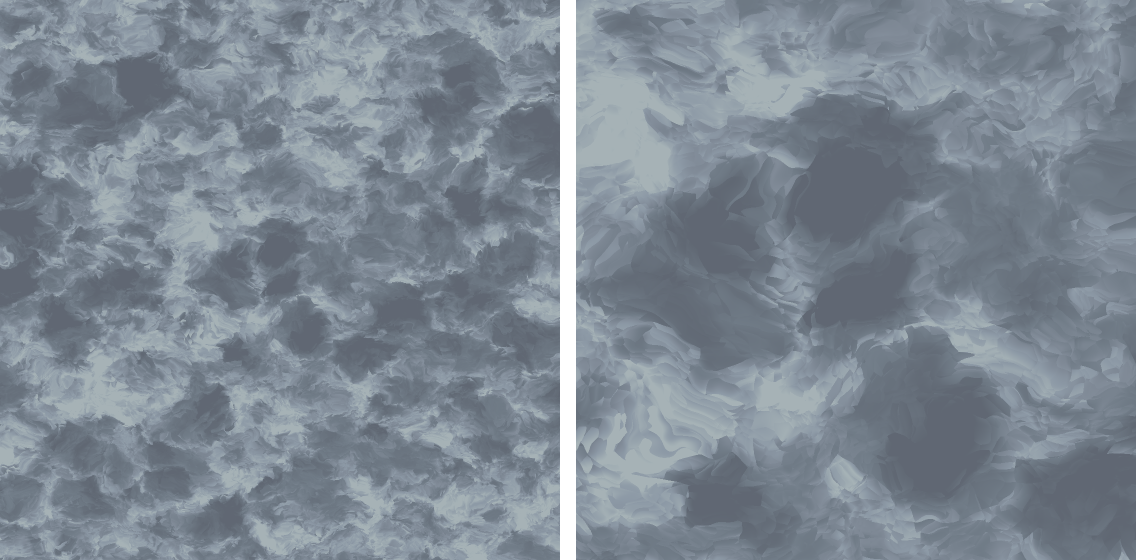
Left: the whole. Right: its middle third, enlarged.
Write a Shadertoy shader that draws this texture.

```glsl
const vec3 SHADOW = vec3(0.375, 0.405, 0.45);
const vec3 SLATE = vec3(0.44, 0.485, 0.53);
const vec3 HAZE = vec3(0.50, 0.54, 0.59);
const vec3 MIST = vec3(0.55, 0.60, 0.65);
const vec3 CREST = vec3(0.65, 0.70, 0.715);

struct Cell {
    vec2 id;
    vec2 offset;
    float nearest;
    float second;
};

vec2 hash2(vec2 p) {
    vec3 h = fract(p.xyx * vec3(0.1031, 0.1030, 0.0973));
    h += dot(h, h.yzx + 33.33);
    return fract((h.xx + h.yz) * h.zy);
}

// Smooth random vector, each component in -0.5..0.5
vec2 vectorNoise(vec2 p) {
    vec2 cell = floor(p);
    vec2 f = fract(p);
    f = f * f * (3.0 - 2.0 * f);
    vec2 low = mix(hash2(cell), hash2(cell + vec2(1, 0)), f.x);
    vec2 high = mix(hash2(cell + vec2(0, 1)), hash2(cell + vec2(1, 1)), f.x);
    return mix(low, high, f.y) - 0.5;
}

Cell findCell(vec2 p) {
    Cell c = Cell(vec2(0.0), vec2(0.0), 9.0, 9.0);
    vec2 home = floor(p);
    for (int y = -1; y <= 1; y++) {
        for (int x = -1; x <= 1; x++) {
            vec2 id = home + vec2(x, y);
            vec2 offset = p - id - hash2(id);
            float d = length(offset);
            if (d < c.nearest) {
                c = Cell(id, offset, d, c.nearest);
            } else {
                c.second = min(c.second, d);
            }
        }
    }
    return c;
}

// Smooth displacement that bends the outlines
vec2 bend(vec2 p, float amplitude, float frequency) {
    vec2 offset = vec2(0.0);
    for (int i = 0; i < 4; i++) {
        offset += amplitude * vectorNoise(p * frequency + float(i) * 17.3);
        amplitude *= 0.52;
        frequency *= 2.1;
    }
    return offset;
}

// Stepwise displacement that breaks the outlines into flakes
vec2 flake(vec2 p, float amplitude, float frequency) {
    return amplitude * (hash2(findCell(p * frequency).id + 39.1) - 0.5);
}

// Tone of a cellular puff: own shade, bright rim, lighter underside
float puff(vec2 p, float edgeWidth) {
    Cell c = findCell(p);
    float shade = 2.0 * hash2(c.id + 71.7).x - 1.0;
    float body = smoothstep(0.0, edgeWidth, c.second - c.nearest);
    return shade * body + (c.nearest - 0.44) - 0.6 * c.offset.y;
}

// Puffs of falling size; hollows stay smoother than crests
float cloudField(vec2 uv) {
    vec2 p = uv * vec2(1.0, 1.25) + 3.0;
    float field = 0.9 * vectorNoise(p * 5.0).x;
    p += bend(p, 0.036, 11.0);
    p += flake(p, 0.015, 55.0);
    p += flake(p, 0.009, 120.0);
    float amplitude = 1.0;
    float frequency = 8.5;
    for (int i = 0; i < 4; i++) {
        field += amplitude * puff(p * frequency + float(i) * 23.7, 0.3);
        amplitude *= 0.7 * mix(0.65, 1.1, smoothstep(-0.7, 0.3, field));
        frequency *= 1.85;
    }
    return field;
}

float ramp(float start, float end, float x) {
    return clamp((x - start) / (end - start), 0.0, 1.0);
}

vec3 cloudColor(float tone) {
    vec3 color = mix(SHADOW, SLATE, ramp(-1.75, -0.52, tone));
    color = mix(color, HAZE, ramp(-0.52, 0.16, tone));
    color = mix(color, MIST, ramp(0.16, 0.83, tone));
    return mix(color, CREST, ramp(0.83, 2.2, tone));
}

void mainImage(out vec4 fragColor, in vec2 fragCoord) {
    vec3 color = vec3(0.0);
    // Four samples soften the broken edges
    for (int i = 0; i < 4; i++) {
        vec2 jitter = 0.5 * vec2(i % 2, i / 2) - 0.25;
        vec2 uv = (fragCoord + jitter) / iResolution.y;
        color += 0.25 * cloudColor(1.6 * cloudField(uv) + 0.12);
    }
    fragColor = vec4(color, 1.0);
}
```
